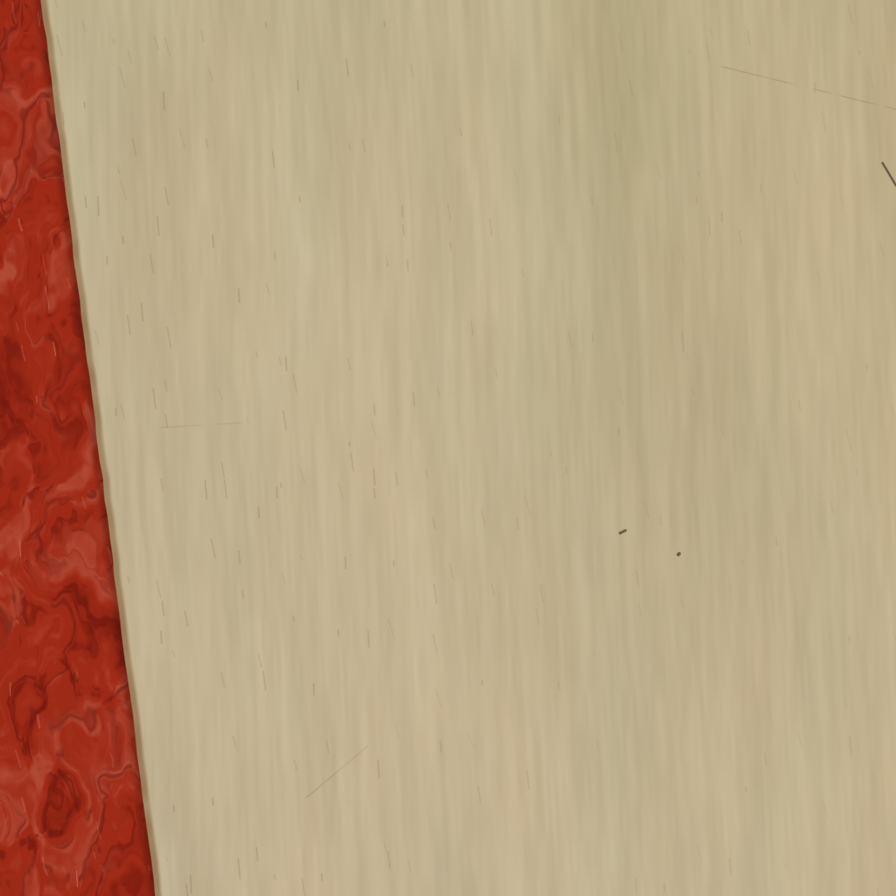
Write a Shadertoy shader that draws this texture.

```glsl
#define EDGE_BASE 0.1735
#define EDGE_SLOPE 0.1276
#define TRIM_WIDTH 0.0075
#define WOOD_COLOR vec3(0.750, 0.690, 0.555)
#define RED_COLOR vec3(0.615, 0.165, 0.090)
#define RED_LIGHT vec3(0.690, 0.285, 0.205)
#define RED_DARK vec3(0.420, 0.085, 0.050)
#define TRIM_COLOR vec3(0.570, 0.450, 0.310)
#define FLECK_COLOR vec3(0.550, 0.450, 0.330)
#define MARK_COLOR vec3(0.280, 0.230, 0.170)
#define GRAIN_STRENGTH 0.032
#define FLECK_STRENGTH 0.34

float hash(vec2 p) {
    vec3 q = fract(vec3(p.xyx) * 0.1031);
    q += dot(q, q.yzx + 33.33);
    return fract((q.x + q.y) * q.z);
}

float noise(vec2 p) {
    vec2 i = floor(p), f = fract(p);
    f = f * f * (3.0 - 2.0 * f);
    return mix(mix(hash(i), hash(i + vec2(1, 0)), f.x),
               mix(hash(i + vec2(0, 1)), hash(i + vec2(1, 1)), f.x), f.y);
}

float fbm(vec2 p) {
    float sum = 0.0, amp = 0.5;
    for (int i = 0; i < 4; i++) {
        sum += amp * noise(p);
        p = mat2(1.6, 1.2, -1.2, 1.6) * p + 7.3;
        amp *= 0.5;
    }
    return sum / 0.9375;
}

float segment(vec2 p, vec2 a, vec2 b) {
    vec2 d = b - a;
    return length(p - a - d * clamp(dot(p - a, d) / dot(d, d), 0.0, 1.0));
}

float stroke(vec2 p, vec2 a, vec2 b, float radius, float soft) {
    return 1.0 - smoothstep(radius - soft, radius + soft, segment(p, a, b));
}

// Short pores in jittered cells, leaning along the grain
float flecks(vec2 uv, vec2 cells, float density, float soft) {
    vec2 p = uv * cells, home = floor(p);
    float cover = 0.0;
    for (int y = -1; y <= 1; y++)
    for (int x = -1; x <= 1; x++) {
        vec2 id = home + vec2(x, y);
        float seed = hash(id + 19.7);
        vec2 center = (id + vec2(hash(id + 3.1), hash(id + 8.4))) / cells;
        vec2 reach = vec2(-0.18 + 0.3 * (seed - 0.5), 1.0) * mix(0.002, 0.011, hash(id + 41.3));
        float present = step(hash(id + 57.9), density);
        float line = stroke(uv, center - reach, center + reach, 0.0009, soft);
        cover = max(cover, present * line * (0.35 + 0.65 * seed));
    }
    return cover;
}

vec3 wood(vec2 uv, float soft) {
    // Broad tone: paler left and below, olive toward the upper right
    vec3 col = WOOD_COLOR + vec3(0.014, 0.010, 0.023) * (0.55 - uv.y);
    col += vec3(0.008, 0.014, 0.026) * (0.5 - uv.x);
    col -= vec3(0.035, 0.025, 0.030) * smoothstep(0.3, 1.0, uv.y) * exp(-pow((uv.x - 0.69) / 0.07, 2.0));
    float cloud = fbm(vec2(uv.x * 9.0 + uv.y, uv.y * 2.5) + 4.0) - 0.5;
    float tint = fbm(vec2(uv.x * 12.0, uv.y * 4.0) + 31.0) - 0.5;
    col += 0.055 * cloud + vec3(0.025, -0.012, -0.010) * tint;

    // Fine vertical grain
    float x = uv.x + 0.04 * uv.y + 0.006 * noise(uv * vec2(5.0, 4.0));
    float grain = noise(vec2(x * 115.0, uv.y * 7.0)) + 0.7 * noise(vec2(x * 240.0, uv.y * 24.0)) - 0.85;
    col += grain * GRAIN_STRENGTH;

    float leftward = 1.0 - smoothstep(0.15, 0.75, uv.x);
    float pores = flecks(uv, vec2(38.0, 24.0), 0.16 + 0.22 * leftward, soft);
    return mix(col, FLECK_COLOR, pores * FLECK_STRENGTH * (0.55 + 0.45 * leftward));
}

vec3 redSurface(vec2 uv, float soft) {
    vec2 p = uv * vec2(26.0, 17.0);
    vec2 warp = vec2(fbm(p * 0.6 + 2.0), fbm(p * 0.6 + 23.0)) - 0.5;
    vec2 q = p + warp * 5.0;
    float tone = fbm(q);
    float crease = 1.0 - smoothstep(0.0, 0.10, abs(fbm(q * 0.7 + 12.0) - 0.5));
    float fiber = noise(q * vec2(4.5, 1.6) + 60.0);
    vec3 col = mix(RED_COLOR, RED_LIGHT, smoothstep(0.48, 0.85, tone + 0.2 * (fiber - 0.5)));
    col = mix(col, RED_DARK, 0.55 * crease * smoothstep(0.25, 0.7, fiber));
    col = mix(col, RED_DARK, 0.6 * (1.0 - smoothstep(0.22, 0.45, tone)));
    float glint = flecks(uv + warp * 0.03, vec2(42.0, 34.0), 0.16, soft);
    return mix(col, vec3(0.78, 0.49, 0.40), 0.55 * glint);
}

void mainImage(out vec4 fragColor, in vec2 fragCoord) {
    vec2 uv = fragCoord / iResolution.xy;
    float soft = 1.0 / iResolution.y;
    vec3 col = wood(uv, soft);

    // Isolated nicks and faint scratches
    float nick = stroke(uv, vec2(0.692, 0.405), vec2(0.698, 0.408), 0.0014, soft);
    nick = max(nick, stroke(uv, vec2(0.757, 0.381), vec2(0.758, 0.382), 0.0018, soft));
    nick = max(nick, stroke(uv, vec2(0.985, 0.818), vec2(1.0, 0.793), 0.0012, soft));
    col = mix(col, MARK_COLOR, 0.75 * nick);
    float scratch = stroke(uv, vec2(0.80, 0.927), vec2(1.0, 0.878), 0.0007, soft);
    scratch = max(scratch, stroke(uv, vec2(0.34, 0.108), vec2(0.41, 0.167), 0.0007, soft));
    scratch = max(scratch, 0.6 * stroke(uv, vec2(0.18, 0.523), vec2(0.27, 0.528), 0.0007, soft));
    col = mix(col, FLECK_COLOR, 0.3 * scratch * smoothstep(0.2, 0.6, noise(uv * 60.0)));

    // Slanted board edge with its brown trim
    float side = uv.x - EDGE_BASE + EDGE_SLOPE * uv.y + 0.0016 * (noise(vec2(uv.y * 45.0, 3.0)) - 0.5);
    float trim = 1.0 - smoothstep(TRIM_WIDTH * 0.55, TRIM_WIDTH * 1.3, side);
    col = mix(col, TRIM_COLOR, trim * (0.6 + 0.3 * noise(uv * vec2(20.0, 50.0))));
    vec3 red = redSurface(uv, soft) * (1.0 - 0.22 * smoothstep(-0.012, 0.0, side));
    col = mix(red, col, smoothstep(-soft, soft, side));
    fragColor = vec4(clamp(col, 0.0, 1.0), 1.0);
}
```
